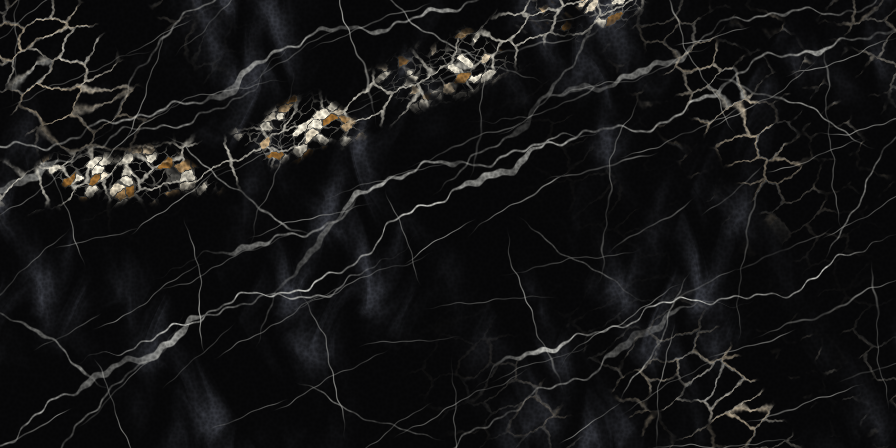
Reproduce this texture procedurally as a Shadertoy shader.

```glsl
#define INK vec3(.028, .028, .031)
#define SMOKE vec3(.12, .125, .14)
#define ASH vec3(.6, .6, .58)
#define CREAM vec3(.95, .92, .84)
#define GOLD vec3(.6, .42, .2)
#define DIAGONAL .4
#define LONG_VEINS 8
#define BRANCHES 6
#define CRACKS 18
#define HAIRLINES 60
#define SOFTNESS .0024

float hash(float n) { return fract(sin(n * 127.1) * 43758.5); }

vec2 hash2(vec2 c) {
    return fract(sin(vec2(dot(c, vec2(127.1, 311.7)), dot(c, vec2(269.5, 183.3)))) * 43758.5);
}

// Layered sines, roughly -1 to 1
float ripple(float t, float seed) {
    float sum = 0., amp = .5;
    for (int i = 0; i < 5; i++) {
        sum += amp * sin(t + seed);
        t = t * 2.17 + 1.3;
        seed *= 1.7;
        amp *= .56;
    }
    return sum;
}

// Cellular noise: nearest distance, gap to the second, cell id
vec3 cells(vec2 p) {
    vec2 base = floor(p);
    float near = 9., next = 9., id = 0.;
    for (int y = -1; y <= 1; y++)
    for (int x = -1; x <= 1; x++) {
        vec2 c = base + vec2(x, y);
        float d = length(c + hash2(c) - p);
        if (d < near) {
            next = near;
            near = d;
            id = hash2(c + 17.).x;
        } else next = min(next, d);
    }
    return vec3(near, next - near, id);
}

// One wandering vein with tapered ends and occasional swellings
float vein(vec2 p, vec2 centre, float angle, float reach, float width, float seed) {
    vec2 dir = vec2(cos(angle), sin(angle));
    float u = dot(p - centre, dir);
    if (abs(u) > reach) return 0.;
    float v = dot(p - centre, vec2(-dir.y, dir.x));
    v += min(.13 * reach, .05) * ripple(u * 7., seed);
    float fade = 1. - smoothstep(.55, 1., abs(u) / reach);
    float swell = ripple(u * 5., seed + 4.);
    float w = width * fade * (.5 + 1.9 * smoothstep(.2, .8, swell));
    float soft = max(SOFTNESS, .7 / iResolution.y);
    float line = 1. - smoothstep(max(w - soft, 0.), w + soft, abs(v));
    return line * fade * (.85 + .5 * ripple(u * 19., seed + 2.));
}

// Veins of one kind, spread evenly over the slab
float family(vec2 p, int count, float angle, float spread, float reach, float width, float seed) {
    float strongest = 0.;
    for (int i = 0; i < count; i++) {
        float k = seed + float(i);
        vec2 centre = vec2(2. * fract(float(i) * .618 + hash(seed)), (float(i) + .5) / float(count));
        float turn = angle + spread * (hash(k + .3) * 2. - 1.);
        float size = mix(.45, 1., hash(k + .6));
        float line = vein(p, centre, turn, reach * size, width * size, k * 2.3);
        strongest = max(strongest, line * mix(.45, 1., hash(k + .8)));
    }
    return strongest;
}

float patchMask(vec2 p, vec2 centre, vec2 radius) {
    vec2 q = (p - centre) / radius;
    return exp(-dot(q, q));
}

// Drifting wisps in upright streaks
float haze(vec2 p) {
    vec2 q = p;
    float f = 1.;
    for (int i = 0; i < 6; i++) {
        q += .75 * sin(q.yx * f + f * 1.7) / f;
        f *= 1.8;
    }
    return .5 + .5 * sin(q.x) * sin(q.y * 1.3);
}

void mainImage(out vec4 fragColor, in vec2 fragCoord) {
    vec2 p = fragCoord / iResolution.y;
    vec2 bent = p + .012 * vec2(ripple(p.y * 28., 1.), ripple(p.x * 28., 3.));
    vec2 sheared = vec2(bent.x * .75, bent.y - .35 * bent.x);
    vec3 grit = cells(p * 110.);
    vec3 pebble = cells(sheared * 50.);
    vec3 shard = cells(sheared * 16.);
    float mottle = .7 + .5 * grit.x;

    // Dark ground
    float cloud = smoothstep(.35, .95, haze(p * vec2(8., 4.5) + vec2(1., 4.)));
    float wisp = haze(p * vec2(34., 17.) + 2.);
    vec3 col = INK * (.8 + .4 * grit.x) + SMOKE * cloud * wisp * wisp * 1.5 * mottle;

    // Fine cracks, then broad grey veins
    float hair = family(p, HAIRLINES, DIAGONAL, .3, .2, .0008, 11.);
    float crack = family(p, CRACKS, 1.65, .35, .26, .0014, 71.);
    float branch = max(family(p, BRANCHES, .9, .2, .36, .0045, 131.),
                       family(p, BRANCHES, -.55, .2, .33, .0035, 151.));
    float trunk = family(p, LONG_VEINS, DIAGONAL, .12, 1.05, .0052, 211.);
    col = mix(col, ASH, .65 * hair);
    col = mix(col, ASH, .75 * crack);
    col = mix(col, ASH * .85, min(branch * mottle, 1.));
    col = mix(col, ASH * 1.2, min(trunk * mottle, 1.));

    // Broken network in the corners
    float net = patchMask(p, vec2(.14, .87), vec2(.2, .2));
    net = max(net, .8 * patchMask(p, vec2(1.6, .12), vec2(.38, .14)));
    net = max(net, .9 * patchMask(p, vec2(1.75, .8), vec2(.3, .22)));
    float broken = smoothstep(-.4, .4, ripple(p.x * 13. + p.y * 9., 5.));
    float seam = 1. - smoothstep(.02, .11, shard.y);
    vec3 seamTint = mix(ASH, mix(CREAM, GOLD, .3), shard.z);
    col = mix(col, seamTint * mottle, seam * net * broken);

    // Gilded rubble along a rising curve
    float course = .58 + .06 * p.x + .2 * p.x * p.x + .025 * ripple(p.x * 6., 2.);
    float offset = abs(p.y - course) / (.045 + .015 * p.x);
    float band = 1. - smoothstep(.55, 1.4, offset + .3 * ripple(p.x * 31. - p.y * 17., 4.));
    float clump = smoothstep(-.3, .3, ripple(p.x * 12. + p.y * 15., 8.));
    float stone = step(.62, pebble.z) * smoothstep(.04, .17, pebble.y);
    float tint = smoothstep(.45, .9, fract(pebble.z * 37.));
    float rim = max(seam, .5 * (1. - smoothstep(.03, .2, pebble.y)) * clump);
    col = mix(col, mix(ASH, CREAM, .5) * mottle, rim * band * .8);
    col = mix(col, mix(CREAM, GOLD, tint) * mottle, stone * band * clump);

    fragColor = vec4(clamp(col, 0., 1.), 1.);
}
```
